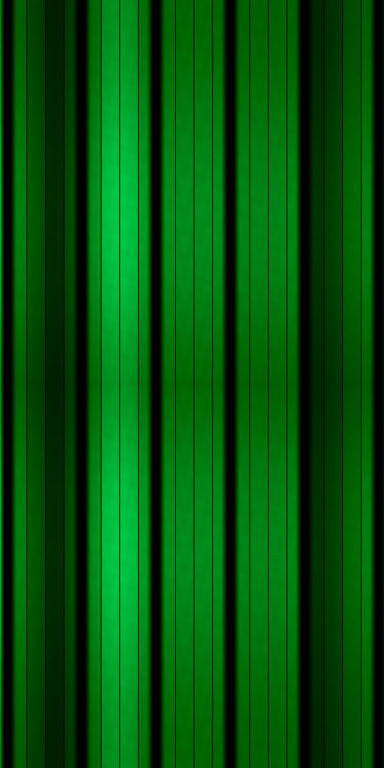
Give the GLSL for this pattern, as a WebGL 1 fragment shader.

```glsl
precision mediump float;
// Green vertical panels of four planks each, split by soft dark gaps and lit in two mirrored halves.
uniform vec2 u_resolution;

const float PANEL_WIDTH = 0.1935;
const float FIRST_GAP = 0.0216;
const float PLANKS_PER_PANEL = 4.0;

float bump(float x, float center, float width) {
  float d = (x - center) / width;
  return exp(-d * d);
}

// Distance from x to the nearest multiple of period.
float repeatDistance(float x, float period) {
  return abs(fract(x / period + 0.5) - 0.5) * period;
}

// Brightness across the wall; the last panel has its own shadow.
float wallTone(float x, float panel) {
  float tone = 0.55;
  tone += 0.45 * bump(x, 0.0, 0.018);
  tone -= 0.38 * bump(x, 0.145, 0.07);
  tone += 0.26 * bump(x, 0.31, 0.055);
  tone -= 0.03 * step(2.5, panel);
  tone -= 0.32 * bump(x, 0.83, 0.085) * step(3.5, panel);
  return tone;
}

// Light mirrored about mid height: dim seam, bright band, dim ends.
float mirroredLight(float y) {
  float s = abs(y - 0.5) * 2.0;
  float light = 1.0 - 0.24 * bump(s, 0.0, 0.22);
  light -= 0.04 * exp(-s / 0.02);
  return light - 0.28 * smoothstep(0.42, 1.0, s);
}

// Faint horizontal wear, shifted from plank to plank.
float wear(vec2 uv, float plank) {
  float phase = plank * 2.4;
  float streaks = sin(uv.y * 97.0 + phase + 2.0 * sin(uv.x * 160.0));
  streaks += 0.7 * sin(uv.y * 231.0 - phase * 1.7);
  streaks += 0.5 * sin(uv.y * 419.0 + uv.x * 90.0 + phase);
  return 1.0 + 0.012 * streaks;
}

// Thin dark joint with an antialiased edge.
float jointMask(float d, float halfWidth, float pixel) {
  return 1.0 - smoothstep(halfWidth - 0.5 * pixel, halfWidth + 0.5 * pixel, d);
}

// Pure green in shadow, leaning to emerald in the light.
vec3 greenRamp(float tone) {
  float blue = 0.7 * max(tone - 0.4, 0.0);
  return vec3(0.0, tone, blue);
}

void main() {
  vec2 uv = gl_FragCoord.xy / u_resolution;
  float pixel = 1.0 / u_resolution.x;
  float plankWidth = PANEL_WIDTH / PLANKS_PER_PANEL;

  // Panel and plank lattice
  float x = uv.x - FIRST_GAP;
  float panel = floor(x / PANEL_WIDTH);
  float plank = floor(x / plankWidth);
  float plankCenter = (plank + 0.5) * plankWidth + FIRST_GAP;

  // Each plank is mostly flat, with a little of the smooth gradient
  float tone = wallTone(mix(uv.x, plankCenter, 0.6), panel);
  tone *= mirroredLight(uv.y) * wear(uv, plank);

  // Joints between planks and shadowed gaps between panels
  float joint = jointMask(repeatDistance(x, plankWidth), 0.0014, pixel);
  float gap = repeatDistance(x + 0.002, PANEL_WIDTH);
  tone *= 1.0 - 0.72 * joint;
  tone *= smoothstep(0.006, 0.026, gap);

  gl_FragColor = vec4(greenRamp(tone), 1.0);
}
```
